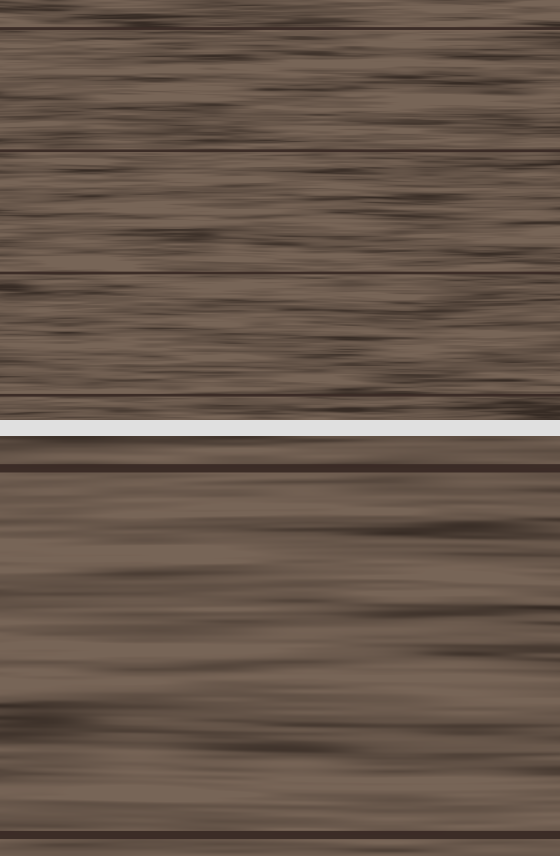
Top: the whole. Bottom: its middle third, enlarged.
Write a WebGL 2 fragment shader that draws this texture.

```glsl
#version 300 es
precision highp float;
// Brown wooden planks stacked in horizontal rows, parted by thin dark seams.
// Grain is stretched value noise in four octaves, shifted for each plank;
// its crests darken into soft streaks, and the right edge is weathered.

uniform vec2 u_resolution;
out vec4 fragColor;

// Integer hash of a lattice cell, from 0 to 1.
float hash(vec2 cell) {
    uvec2 q = uvec2(ivec2(cell)) * uvec2(1597u, 3571u);
    uint h = (q.x ^ (q.y << 8)) * 747796u + 28913u;
    h = (h ^ (h >> 15)) * 739397u;
    h = (h ^ (h >> 13)) * 277803u;
    return float((h ^ (h >> 16)) & 65535u) / 65535.0;
}

float valueNoise(vec2 p) {
    vec2 cell = floor(p);
    vec2 f = fract(p);
    f = f * f * (3.0 - 2.0 * f);
    float low = mix(hash(cell), hash(cell + vec2(1.0, 0.0)), f.x);
    float high = mix(hash(cell + vec2(0.0, 1.0)), hash(cell + 1.0), f.x);
    return mix(low, high, f.y);
}

// Long horizontal fibres: each octave is finer and weaker than the last.
float woodGrain(vec2 p) {
    vec2 frequency = vec2(2.8, 48.0);
    float weight = 1.0;
    float total = 0.0;
    float weightSum = 0.0;
    for (int octave = 0; octave < 4; octave++) {
        total += weight * valueNoise(p * frequency + float(octave) * 17.3);
        weightSum += weight;
        frequency *= vec2(1.75, 1.87);
        weight *= 0.8;
    }
    return total / weightSum;
}

void main() {
    // One unit is the canvas height.
    vec2 p = gl_FragCoord.xy / u_resolution.y;
    float pixel = 1.0 / u_resolution.y;
    float rightEdge = u_resolution.x / u_resolution.y;

    // Plank rows
    float plankHeight = 0.291;
    float row = (p.y - 0.059) / plankHeight;
    float plank = floor(row) + 2.0;
    float seamDistance = abs(fract(row + 0.5) - 0.5) * plankHeight;

    // Grain with a gentle waver, different on every plank
    vec2 grainPoint = p + vec2(7.0 * hash(vec2(plank, 5.0)), 1.37 * plank);
    grainPoint.y += 0.008 * valueNoise(grainPoint * vec2(3.0, 8.0));
    float grain = woodGrain(grainPoint);
    float darkness = 0.26 + 1.7 * (grain - 0.5) + 1.2 * max(grain - 0.57, 0.0);

    // Weathered blotches at the right edge and a dark lower corner
    float edgeWear = smoothstep(0.14, 0.0, rightEdge - p.x);
    darkness += edgeWear * 0.35 * (valueNoise(p * vec2(5.0, 12.0)) - 0.5);
    float cornerDistance = length((p - vec2(rightEdge, 0.0)) * vec2(1.0, 2.2));
    darkness += 0.65 * smoothstep(0.17, 0.0, cornerDistance);

    vec3 lightWood = vec3(0.468, 0.395, 0.340);
    vec3 darkWood = vec3(0.215, 0.172, 0.145);
    vec3 seamColor = vec3(0.225, 0.165, 0.145);
    vec3 color = mix(lightWood, darkWood, clamp(darkness, 0.0, 1.0));

    // Seams with smooth edges
    float seam = 1.0 - smoothstep(-0.6 * pixel, 0.6 * pixel, seamDistance - 0.0033);
    color = mix(color, seamColor, 0.95 * seam);

    fragColor = vec4(color, 1.0);
}
```
